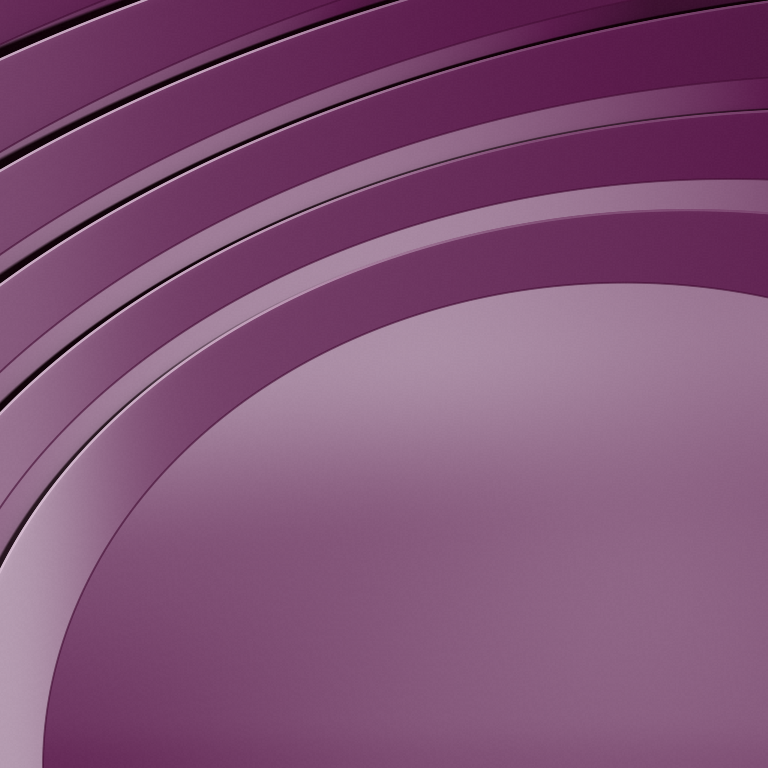
Reproduce this background procedurally as a WebGL 2 fragment shader.

```glsl
#version 300 es
precision highp float;
// Nested plum arcs sweeping around a softly lit mauve panel.
// Ellipses centred on the lower edge are painted from the outside in: odd ones
// open a broad dark ring behind a groove, even ones open a narrow pale strip.

uniform vec2 u_resolution;
out vec4 fragColor;

const vec3 INK = vec3(0.05, 0.00, 0.02);
const vec3 PLUM = vec3(0.36, 0.11, 0.30);
const vec3 MAUVE = vec3(0.68, 0.57, 0.66);
const vec3 SHINE = vec3(0.84, 0.74, 0.82);

// Each ellipse: centre x, horizontal radius, vertical radius
const int ARC_COUNT = 11;
const vec3 ARCS[ARC_COUNT] = vec3[ARC_COUNT](
  vec3(0.814, 0.758, 0.632), vec3(0.898, 0.961, 0.728),
  vec3(0.951, 1.060, 0.767), vec3(1.094, 1.299, 0.859),
  vec3(1.146, 1.395, 0.904), vec3(1.432, 1.812, 1.029),
  vec3(1.497, 1.919, 1.068), vec3(1.562, 2.130, 1.146),
  vec3(1.628, 2.211, 1.185), vec3(1.693, 2.514, 1.250),
  vec3(1.758, 2.589, 1.283));

// Approximate signed distance, negative inside
float ellipseDistance(vec2 p, vec3 arc) {
  vec2 q = p - vec2(arc.x, 0.0);
  float k = length(q / arc.yz);
  return k * (k - 1.0) / max(length(q / (arc.yz * arc.yz)), 1e-4);
}

float hash(vec2 cell) {
  return fract(sin(dot(cell, vec2(127.1, 311.7))) * 43758.5);
}

// Tone is the red level; the other channels follow the plum to mauve ramp
vec3 toneColor(float tone) {
  vec3 lit = mix(PLUM, MAUVE, (tone - PLUM.r) / (MAUVE.r - PLUM.r));
  vec3 deep = mix(INK, PLUM, max(tone - INK.r, 0.0) / (PLUM.r - INK.r));
  return tone < PLUM.r ? deep : lit;
}

// Broad rings: bright at the far left, darker to the right and outwards
float ringTone(float x, float k) {
  float glow = 0.22 * pow(0.55, k) * exp(-x * x / 0.0225);
  return 0.485 - 0.012 * k - (0.10 + 0.015 * k) * x + glow;
}

// Pale strips: a sheen that slides left on the outer ones
float stripTone(float x, float k) {
  float offset = x - 0.42 + 0.14 * k;
  return max(0.66 - 0.035 * k - (0.45 + 0.06 * k * k) * offset * offset, 0.24);
}

// Inner panel: light above, dark lower left, faint glow at the right
float panelTone(vec2 p) {
  float upper = smoothstep(0.28, 0.54, p.y + 0.08 * (0.4 - p.x));
  float tone = 0.51 + upper * mix(0.16, 0.085, smoothstep(0.5, 1.0, p.x));
  vec2 toGlow = p - vec2(0.82, 0.24);
  tone += 0.05 * exp(-dot(toGlow, toGlow) / 0.08);
  tone -= 0.09 * (1.0 - smoothstep(0.0, 0.35, p.y)) * (1.0 - smoothstep(0.0, 0.6, p.x));
  return tone - 0.025 * (1.0 - smoothstep(0.0, 0.07, p.y));
}

// Soft line of a given half width centred on distance zero
float softLine(float d, float halfWidth, float pixel) {
  return 1.0 - smoothstep(halfWidth, halfWidth + pixel, abs(d));
}

// Dark gap outside an edge, wide at the left and on the outer arcs
vec3 addGroove(vec3 color, float d, float x, float k, float pixel) {
  float width = 0.0019 * k + 0.008 * exp(-6.0 * x);
  float gap = 1.0 - smoothstep(width * 0.65, width + pixel, d);
  float shade = exp(-max(d, 0.0) / (width + 0.002));
  float strength = smoothstep(0.0, 0.0035, width);
  color = mix(color, color * 0.62, shade * strength * 0.5);
  return mix(color, INK, gap * strength * mix(0.78, 0.97, min(k, 1.0)));
}

void main() {
  vec2 p = gl_FragCoord.xy / u_resolution.y;
  float pixel = 1.0 / u_resolution.y;
  vec3 color = toneColor(ringTone(p.x, 5.0) - 0.03);

  for (int i = ARC_COUNT - 1; i >= 0; i--) {
    float d = ellipseDistance(p, ARCS[i]);
    float inside = 1.0 - smoothstep(-0.5 * pixel, 0.5 * pixel, d);
    bool isRing = i % 2 == 1;
    float k = float((i - 1) / 2);

    float tone = panelTone(p);
    if (isRing) tone = ringTone(p.x, k);
    else if (i > 0) tone = stripTone(p.x, k);

    if (isRing) color = addGroove(color, d, p.x, k, pixel);
    color = mix(color, toneColor(tone), inside);

    // Polished rim on rings, fine dark seam on strips and panel
    if (isRing) {
      float rim = softLine(d + 0.0015, 0.0008, 1.2 * pixel);
      float fade = mix(0.8, 0.22, smoothstep(0.2, 0.75, p.x));
      color = mix(color, SHINE, rim * fade);
      color += 0.035 * exp(-abs(d + 0.004) / 0.004) * inside * fade;
    } else {
      float seam = softLine(d, 0.0004, 1.3 * pixel);
      color = mix(color, vec3(0.27, 0.06, 0.21), seam * 0.65);
    }
  }

  // Fine surface grain
  color += 0.012 * (hash(floor(p * 512.0)) - 0.5);
  fragColor = vec4(clamp(color, 0.0, 1.0), 1.0);
}
```
